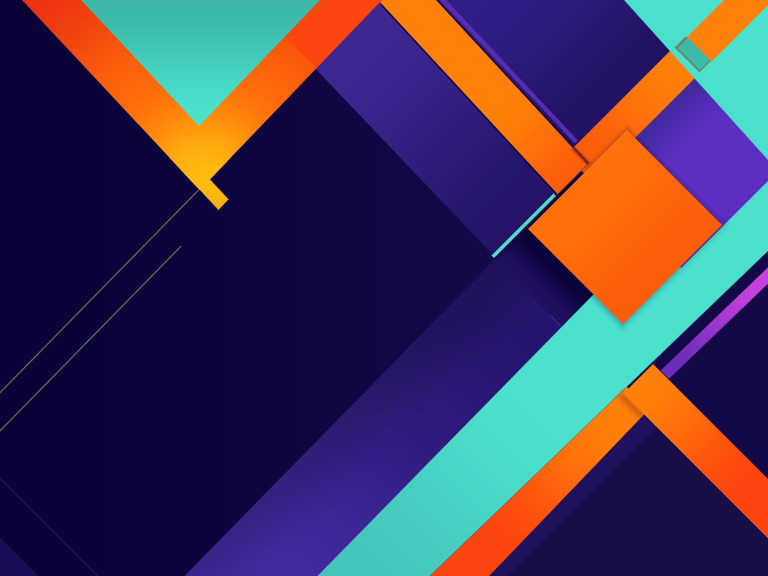
Write a Shadertoy shader that draws this background.

```glsl
// Overlapping diagonal ribbons, panels and a tilted square over deep navy.
// Each part is a block between two rising and two falling diagonals,
// painted back to front with its own gradient.

const float FAR = 3000.;
const vec2 EVEN = vec2(1);
const vec3 NAVY = vec3(.04, .01, .22);
const vec3 INDIGO = vec3(.14, .075, .41);
const vec3 VIOLET = vec3(.26, .165, .62);
const vec3 TEAL = vec3(.29, .88, .8);
const vec3 ORANGE = vec3(1, .5, .04);
const vec3 EMBER = vec3(.98, .37, .04);
const vec3 RED = vec3(.99, .27, .06);

vec3 color;
vec2 p;

// Coverage of a block: span is its rising range, then its falling range
float block(vec2 lean, vec4 span, float blur) {
    float rise = p.x + lean.x * p.y;
    float fall = p.x - lean.y * p.y;
    float dRise = min(rise - span.x, span.y - rise) / length(vec2(1, lean.x));
    float dFall = min(fall - span.z, span.w - fall) / length(vec2(1, lean.y));
    return smoothstep(-blur, blur, min(dRise, dFall));
}

// Solid block with smooth edges
void paint(vec3 ink, vec2 lean, vec4 span) {
    color = mix(color, ink, block(lean, span, 432. / iResolution.y));
}

// Translucent block with blurred edges
void shade(vec3 ink, float alpha, float blur, vec4 span) {
    color = mix(color, ink, alpha * block(EVEN, span, blur));
}

vec3 ramp(vec3 from, vec3 to, float start, float end, float x) {
    float t = clamp((x - start) / (end - start), 0., 1.);
    return mix(from, to, t * t * (3. - 2. * t));
}

void mainImage(out vec4 fragColor, in vec2 fragCoord) {
    // Canvas is 576 units tall, measured downward from the top
    p = fragCoord * 576. / iResolution.y;
    p.y = 576. - p.y;
    float rise = p.x + p.y;
    float fall = p.x - p.y;

    // Navy ground, warmer toward the centre
    color = ramp(NAVY, vec3(.08, .035, .28), 60., 520., p.x);

    // Faint lower left corner and hairlines
    shade(INDIGO, .6, 1., vec4(-FAR, FAR, -FAR, -538));
    shade(VIOLET, .35, 1., vec4(-FAR, FAR, -479, -477));
    for (float k = 0.; k < 2.; k++) {
        float start = 384. + 37.5 * k;
        paint(vec3(.48, .44, .33), vec2(.98, 1), vec4(start, start + 1.6, -FAR, 8. - 73. * k));
    }

    // Long teal ribbon
    vec3 ink = ramp(vec3(.27, .77, .73), TEAL, -250., 150., fall);
    paint(ink, vec2(1.04, 1), vec4(880, 1029, -FAR, FAR));

    // Violet ribbon, the dark fold at its end, and the panel above
    vec2 lean = vec2(.98, .953);
    ink = ramp(VIOLET, INDIGO, -380., 210., fall);
    paint(ink * mix(.86, 1.04, smoothstep(750., 860., rise)), lean, vec4(749, 882, -FAR, 250));
    ink = ramp(vec3(.13, .06, .38), NAVY, 235., 300., fall);
    paint(ink, lean, vec4(747, 882, 250, 400));
    ink = ramp(VIOLET * .92, INDIGO, 410., 740., rise);
    paint(ink, lean, vec4(375, 747, 250, 385));

    // Top indigo panel with its thin violet trim
    lean = vec2(1, .9);
    ink = ramp(vec3(.19, .12, .53), INDIGO * .95, 480., 720., rise);
    paint(ink, lean, vec4(-FAR, 735, 425, 630));
    paint(vec3(.34, .17, .7), vec2(1, .94), vec4(-FAR, 718, 440, 446));

    // Bright violet block and the orange arm above it
    ink = ramp(VIOLET, vec3(.36, .18, .76), 770., 840., rise);
    paint(ink, lean, vec4(770, 949, 440, 630));
    paint(ramp(EMBER, ORANGE, 430., 610., fall), lean, vec4(721, 773, 428, 630));

    // Teal corner with a glassy tab and an orange bar
    paint(TEAL, lean, vec4(-FAR, 948, 624, FAR));
    paint(vec3(.42, .55, .42), EVEN, vec4(722, 772, 627, 650));
    paint(TEAL * .83, EVEN, vec4(726, 770, 630, 650));
    paint(ORANGE, EVEN, vec4(724, 773, 650, FAR));

    // Falling orange stripe with a dark rim
    lean.y = .925;
    paint(NAVY, lean, vec4(386, 752, 376, 438));
    paint(ramp(ORANGE, EMBER, 620., 750., rise), lean, vec4(382, 752, 378, 436));
    shade(vec3(.6, .15, .08), .7, 2., vec4(721, 753, 422, 428));

    // Teal wedge held by the glowing V and its short tail
    lean = vec2(.96, .936);
    paint(ramp(TEAL * .82, TEAL, 0., 120., p.y), lean, vec4(-FAR, 322, 80, FAR));
    float reach = distance(p, vec2(204, 180));
    ink = ramp(vec3(1, .74, .06), vec3(1, .42, .04), 0., 115., reach);
    ink = ramp(ink, vec3(.92, .19, .07), 90., 260., reach);
    ink = ramp(ink, RED, 247., 250., fall);
    paint(ink, lean, vec4(-FAR, 382, 22, 81));
    paint(ink, lean, vec4(320, 382, 22, FAR));
    paint(ink, lean, vec4(350, 420, 22, 42));

    // Lower right chevron around an indigo triangle
    paint(ramp(ORANGE, RED, 200., -60., fall), vec2(1.04, 1), vec4(1029, FAR, -FAR, 240));
    shade(vec3(.65, .25, .08), .5, 5., vec4(1015, 1060, 221, 231));
    ink = ramp(INDIGO * .87, INDIGO * .68, 1080., 1087., rise);
    paint(ink, vec2(.96, 1), vec4(1042, FAR, -FAR, 230));
    paint(ramp(ORANGE, RED, 1030., 1240., rise), EVEN, vec4(1017, FAR, 230, 289));
    ink = ramp(vec3(.42, .18, .73), vec3(.78, .25, .86), 300., 480., fall);
    paint(ink, vec2(1.04, 1), vec4(1046, 1063, 290, FAR));

    // Mint line and the large square with its shadow
    shade(NAVY, .6, 2., vec4(750, 757, 236, 360));
    paint(TEAL, EVEN, vec4(747, 752, 236, 360));
    shade(NAVY, .35, 7., vec4(757, 948, 297, 498));
    paint(ramp(vec3(1, .44, .04), EMBER, 770., 930., rise), EVEN, vec4(757, 947, 299, 497));

    fragColor = vec4(color, 1);
}
```
